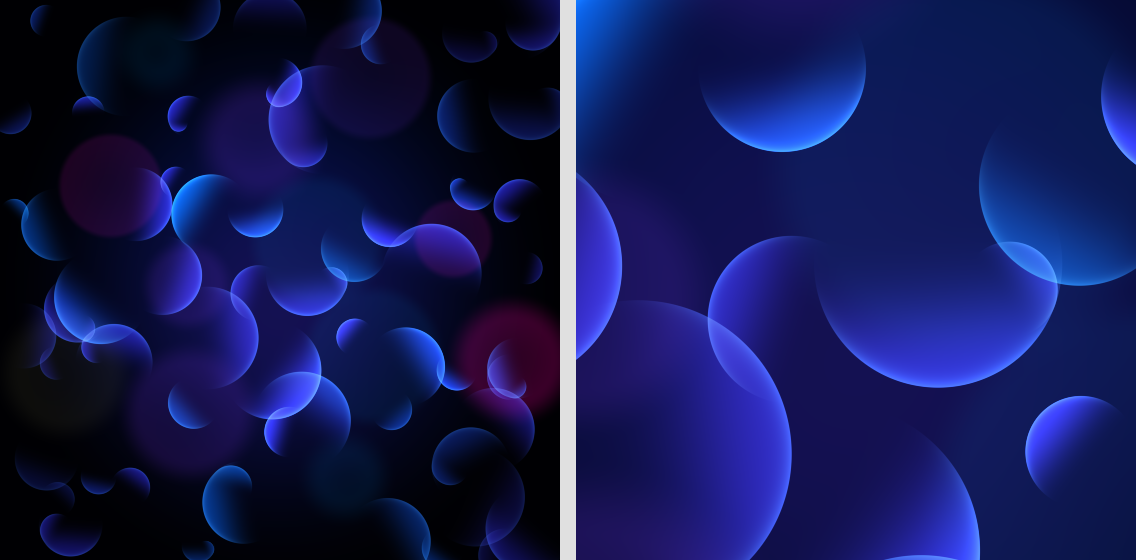
Left: the whole. Right: its middle third, enlarged.
Reproduce this background procedurally as a Shadertoy shader.

```glsl
#define GRID 7
#define BOKEH_COUNT 12
#define SEED 4.0
#define MIN_RADIUS 0.028
#define MAX_RADIUS 0.1
#define COMPANION_CHANCE 0.6
#define BODY_BLUE vec3(0.19, 0.17, 1.0)
#define BODY_AZURE vec3(0.02, 0.36, 0.9)
#define RIM_COLOR vec3(0.24, 0.58, 0.85)
#define VIOLET vec3(0.10, 0.035, 0.20)
#define MAGENTA vec3(0.29, 0.0, 0.19)
#define TEAL vec3(0.0, 0.07, 0.12)

vec3 hash3(vec2 p) {
    vec3 q = fract(vec3(p.xyx + SEED) * vec3(0.1031, 0.1030, 0.0973));
    q += dot(q, q.yxz + 33.33);
    return fract((q.xxy + q.yzz) * q.zyx);
}

vec2 direction(float angle) {
    return vec2(cos(angle), sin(angle));
}

vec3 screenBlend(vec3 base, vec3 light) {
    return 1.0 - (1.0 - base) * (1.0 - clamp(light, 0.0, 1.0));
}

// Sharp disc lit from one side, fading to clear on the other
vec3 bubble(vec2 p, vec2 center, float radius, float angle, vec3 tint, float pixel) {
    vec2 q = (p - center) / radius;
    float dist = length(q);
    float mask = 1.0 - smoothstep(-pixel, pixel, (dist - 1.0) * radius);
    float lit = smoothstep(-0.4, 0.98, dot(q, direction(angle)));
    float rim = exp(-18.0 * max(1.0 - dist, 0.0)) * lit * lit;
    return mask * (tint * pow(lit, 1.7) + RIM_COLOR * rim * 0.7);
}

// Dark field with a blue heart and a violet haze
vec3 backdrop(vec2 p) {
    float glow = 1.0 - smoothstep(0.08, 0.53, length((p - 0.5) * vec2(1.05, 0.95)));
    vec2 offset = p - vec2(0.5, 0.45);
    float haze = exp(-18.0 * dot(offset, offset));
    vec3 color = mix(vec3(0.0, 0.001, 0.012), vec3(0.0, 0.055, 0.26), glow);
    return color + vec3(0.08, 0.01, 0.06) * haze;
}

// Large out-of-focus discs along a sunflower spiral
vec3 addBokeh(vec3 color, vec2 p) {
    for (int i = 0; i < BOKEH_COUNT; i++) {
        float k = float(i);
        vec3 h = hash3(vec2(k, 71.0));
        vec2 center = 0.5 + 0.47 * sqrt((k + 0.5) / float(BOKEH_COUNT)) * direction(2.4 * k + 0.8);
        float radius = mix(0.055, 0.12, h.x);
        float blur = mix(0.006, 0.04, h.y);
        float side = smoothstep(0.22, 0.36, abs(center.x - 0.5));
        vec3 olive = vec3(0.065, 0.065, 0.04);
        vec3 cool = mix(TEAL, olive, step(center.y, 0.5) * step(center.x, 0.5));
        vec3 tint = mix(VIOLET, MAGENTA, side * step(0.35, h.z));
        tint = mix(tint, cool, step(h.z, 0.35));
        float dist = length(p - center);
        float disc = 1.0 - smoothstep(radius - blur, radius + blur, dist);
        float shade = mix(0.75, 1.0, smoothstep(0.0, radius, dist));
        color = screenBlend(color, tint * disc * shade * mix(0.5, 1.0, h.y));
    }
    return color;
}

// Scattered bubbles, many with a smaller one nested in or crossing the rim
vec3 addBubbles(vec3 color, vec2 p, float pixel) {
    for (int y = 0; y < GRID; y++) {
        for (int x = 0; x < GRID; x++) {
            vec2 cell = vec2(x, y);
            vec3 place = hash3(cell + 11.0);
            vec3 look = hash3(cell + 47.0);
            vec3 mate = hash3(cell + 83.0);
            vec2 center = (cell + 0.5 + 0.95 * (place.xy - 0.5)) / float(GRID);
            float radius = mix(MIN_RADIUS, MAX_RADIUS, pow(place.z, 1.4));
            float angle = 6.2832 * look.x;
            float focus = 1.0 - smoothstep(0.24, 0.56, length(center - 0.5));
            float gain = mix(0.36, 1.1, focus) * mix(0.5, 1.1, look.y);
            vec3 tint = mix(BODY_BLUE, BODY_AZURE, smoothstep(0.5, 1.0, look.z));
            color = screenBlend(color, gain * bubble(p, center, radius, angle, tint, pixel));

            if (mate.x < COMPANION_CHANCE) {
                float turn = mate.y < 0.5 ? -1.0 : 1.0;
                float size = radius * mix(0.38, 0.55, mate.z);
                float crossing = step(0.5, fract(mate.z * 7.0));
                float reach = mix(radius - size, radius + 0.6 * size, crossing);
                vec2 spot = center + reach * direction(angle + turn * mix(1.1, 0.6, crossing));
                float facing = angle + turn * mix(2.0, 2.7, crossing);
                vec3 light = bubble(p, spot, size, facing, tint, pixel);
                color = screenBlend(color, gain * light);
            }
        }
    }
    return color;
}

void mainImage(out vec4 fragColor, in vec2 fragCoord) {
    float scale = min(iResolution.x, iResolution.y);
    vec2 p = (fragCoord - 0.5 * iResolution.xy) / scale + 0.5;
    vec3 color = backdrop(p);
    color = addBokeh(color, p);
    color = addBubbles(color, p, 0.7 / scale);
    fragColor = vec4(color, 1.0);
}
```
